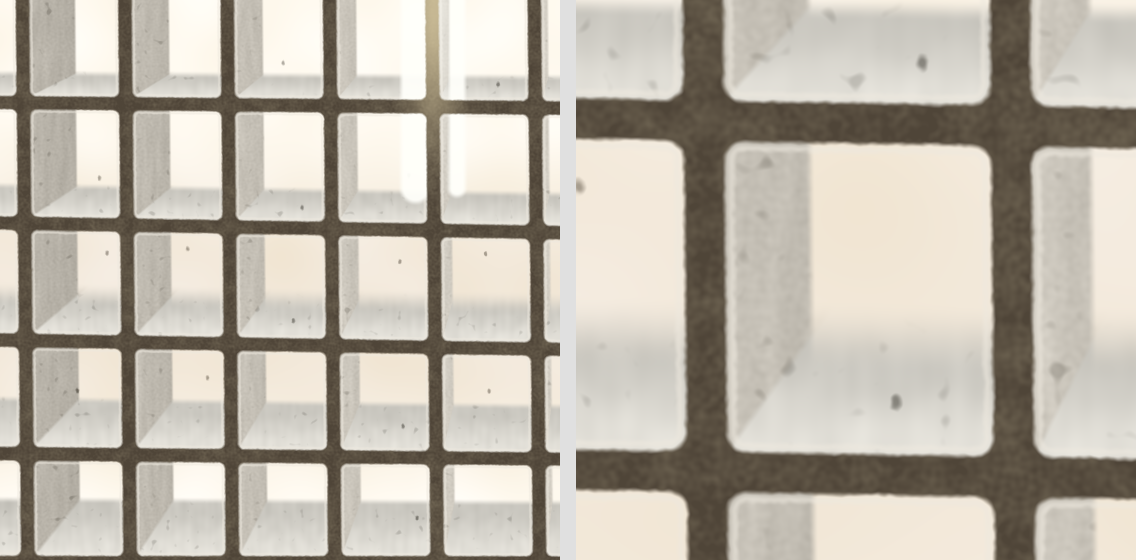
Left: the whole. Right: its middle third, enlarged.
Give the GLSL for this pattern, as a WebGL 2 fragment shader.

```glsl
#version 300 es
precision highp float;
// A backlit grid of deep square cells seen slightly from one side.
// Rounded boxes cut the bars; each cell shows a left wall, a floor and a bright
// opening whose depth drifts with column and row. Noise adds grime, capsules add glare.

uniform vec2 u_resolution;
out vec4 fragColor;

// Grid layout, in canvas units
const float COLUMN_PITCH = 0.1828;
const float COLUMN_START = 0.0495;
const float COLUMN_LEAN = 0.0095;
const float ROW_START = 0.187;     // first bar, measured down from the top
const float ROW_PITCH = 0.2225;
const float ROW_SHRINK = 0.0045;   // rows get shorter further down
const float ROW_TILT = 0.018;
const float BAR_WIDTH = 0.0240;
const float CORNER_RADIUS = 0.0115;
const float EDGE_SOFTNESS = 0.0016;
const float EDGE_WOBBLE = 0.0011;

// Cell depth
const float WALL_WIDTH = 0.082;
const float WALL_STEP = 0.0155;    // wall narrows per column
const float FLOOR_HEIGHT = 0.0417;
const float FLOOR_STEP = 0.0143;   // floor grows per row

// Colours
const vec3 BAR_DARK = vec3(0.31, 0.27, 0.22);
const vec3 BAR_LIGHT = vec3(0.43, 0.39, 0.32);
const vec3 WALL_SHADE = vec3(0.68, 0.66, 0.62);
const vec3 WALL_LIT = vec3(0.83, 0.81, 0.77);
const vec3 FLOOR_SHADE = vec3(0.79, 0.78, 0.75);
const vec3 FLOOR_LIT = vec3(0.89, 0.88, 0.85);
const vec3 SKY_WARM = vec3(0.95, 0.91, 0.85);
const vec3 SKY_BRIGHT = vec3(1.0, 0.98, 0.94);
const vec3 RIM_LIGHT = vec3(0.93, 0.91, 0.87);
const vec3 GLARE_TINT = vec3(0.86, 0.80, 0.64);

vec2 hash2(vec2 p) {
  vec3 q = fract(p.xyx * vec3(0.1031, 0.1030, 0.0973));
  q += dot(q, q.yzx + 33.33);
  return fract((q.xx + q.yz) * q.zy);
}

float cornerGradient(vec2 cell, vec2 offset) {
  return dot(hash2(cell + offset + 57.0) * 2.0 - 1.0, fract(cell * 0.0) - offset);
}

// Gradient noise, roughly -0.7 to 0.7
float noise(vec2 p) {
  vec2 i = floor(p), f = p - i;
  vec2 u = f * f * f * (f * (f * 6.0 - 15.0) + 10.0);
  vec2 e = vec2(1.0, 0.0);
  float a = cornerGradient(i, e.yy) + dot(hash2(i + 57.0) * 2.0 - 1.0, f);
  float b = dot(hash2(i + e.xy + 57.0) * 2.0 - 1.0, f - e.xy);
  float c = dot(hash2(i + e.yx + 57.0) * 2.0 - 1.0, f - e.yx);
  float d = dot(hash2(i + e.xx + 57.0) * 2.0 - 1.0, f - e.xx);
  return mix(mix(a, b, u.x), mix(c, d, u.x), u.y);
}

float rowLine(float n) { return ROW_START + n * (ROW_PITCH - ROW_SHRINK * n); }

float rowAt(float down) {
  float root = ROW_PITCH * ROW_PITCH - 4.0 * ROW_SHRINK * (down - ROW_START);
  return (ROW_PITCH - sqrt(max(root, 0.0))) / (2.0 * ROW_SHRINK);
}

float roundedBox(vec2 p, vec2 halfSize) {
  vec2 q = abs(p) - halfSize + CORNER_RADIUS;
  return length(max(q, 0.0)) + min(max(q.x, q.y), 0.0) - CORNER_RADIUS;
}

// Vertical streak of light running off the top edge
float streak(vec2 uv, float x, float radius) {
  float d = length(vec2(uv.x - x, min(uv.y - 0.664, 0.0))) - radius;
  return smoothstep(0.006, -0.006, d);
}

void main() {
  vec2 uv = gl_FragCoord.xy / u_resolution;
  float pixel = 1.0 / min(u_resolution.x, u_resolution.y);
  float grain = noise(uv * 190.0), mottle = noise(uv * 45.0), cloud = noise(uv * 7.0);

  // Locate the cell
  float across = uv.x + COLUMN_LEAN * uv.y;
  float down = 1.0 - uv.y;
  down -= ROW_TILT * sin(3.14159 * (1.0 - uv.y)) * (uv.x - 0.4);
  float column = floor((across - COLUMN_START) / COLUMN_PITCH);
  float row = floor(rowAt(down)) + 1.0;
  float top = rowLine(row - 1.0), bottom = rowLine(row);
  vec2 halfSize = 0.5 * (vec2(COLUMN_PITCH, bottom - top) - BAR_WIDTH);
  vec2 local = vec2(across - COLUMN_START - (column + 0.5) * COLUMN_PITCH, 0.5 * (top + bottom) - down);
  float edge = roundedBox(local, halfSize) + EDGE_WOBBLE * (grain + mottle);
  float inside = smoothstep(1.0, -1.0, edge / (EDGE_SOFTNESS + 0.5 * pixel));

  // Wall, floor and opening meet along a diagonal crease
  vec2 depth = vec2(max(WALL_WIDTH - WALL_STEP * column, 0.012), FLOOR_HEIGHT + FLOOR_STEP * row);
  vec2 q = local + halfSize;
  vec2 s = q / depth;
  float streaks = noise(uv * vec2(90.0, 14.0));
  vec3 wall = mix(WALL_SHADE, WALL_LIT, clamp(0.12 + 0.17 * column + 0.25 * (1.0 - s.x), 0.0, 1.0));
  wall += 0.05 * streaks + 0.04 * grain;
  vec3 ground = mix(FLOOR_LIT, FLOOR_SHADE, smoothstep(0.0, 0.9, s.y)) + 0.03 * mottle + 0.03 * streaks;
  vec3 sky = mix(SKY_WARM, SKY_BRIGHT, smoothstep(0.08, 0.36, abs(down - 0.56)));
  sky += cloud * vec3(0.02, 0.035, 0.07);
  float haze = row == 2.0 ? 0.022 : 0.007;
  float open = smoothstep(-0.003, 0.003, q.x - depth.x) * smoothstep(-haze, haze, q.y - depth.y);
  vec3 color = mix(mix(ground, wall, smoothstep(-0.06, 0.06, s.y - s.x)), sky, open);

  // Grime, one speck in some cells, and a pale rim
  color -= 0.12 * smoothstep(0.28, 0.6, noise(uv * 75.0)) * (1.0 - open);
  vec2 seed = hash2(vec2(column, row) + 11.0);
  float speck = length((local - (seed - 0.5) * halfSize * 1.5) * vec2(1.0, 0.7));
  color -= 0.3 * step(0.5, seed.x) * smoothstep(0.0045, 0.001, speck + 0.002 * grain);
  color = mix(color, RIM_LIGHT, 0.55 * smoothstep(0.0035, 0.0, abs(edge + 0.004)));

  // Bars, then glare spilling over both
  vec3 bar = mix(BAR_DARK, BAR_LIGHT, clamp(0.3 + 0.7 * mottle + 0.6 * grain + 0.3 * cloud, 0.0, 1.0));
  float spill = exp(-pow((uv.x - 0.775) / 0.045, 2.0)) * smoothstep(0.62, 1.0, uv.y);
  bar = mix(bar, GLARE_TINT, 0.85 * spill);
  float glare = max(streak(uv, 0.742, 0.026), streak(uv, 0.816, 0.015));
  color = mix(color, vec3(1.0, 1.0, 0.98), max(0.95 * glare, 0.5 * spill));
  fragColor = vec4(clamp(mix(bar, color, inside), 0.0, 1.0), 1.0);
}
```
